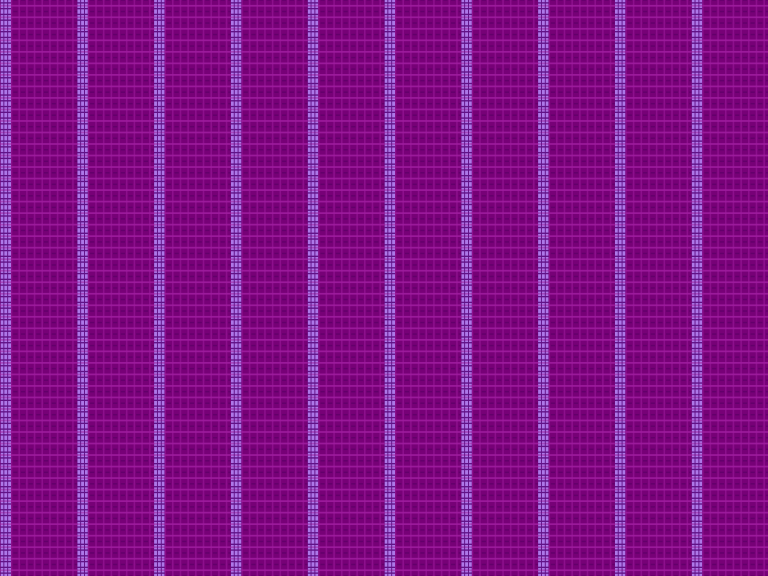
Write a Shadertoy shader that draws this pattern.

```glsl
// Purple woven cloth with lavender pinstripes and a fine magenta thread grid.

const float STRIPES = 10.0;       // pinstripes across
const float COLUMNS = 100.0;      // faint upright threads across
const float STRIPE_YARNS = 200.0; // yarn pitch inside a pinstripe
const float WEFTS = 50.0;         // bright level threads down

const vec3 GROUND   = vec3(0.465, 0.005, 0.465);
const vec3 SHADE    = vec3(0.390, 0.000, 0.420);
const vec3 WARP     = vec3(0.550, 0.060, 0.550);
const vec3 WEFT     = vec3(0.620, 0.110, 0.620);
const vec3 LAVENDER = vec3(0.680, 0.470, 0.910);
const vec3 GAP      = vec3(0.380, 0.070, 0.530);
const vec3 CROSSING = vec3(0.650, 0.290, 0.750);

// Integral of a unit-period band that fills [0, width].
float bandIntegral(float x, float width) {
    return floor(x) * width + min(fract(x), width);
}

// Box-filtered coverage of a periodic band starting at the given phase.
float band(float x, float start, float width, float footprint) {
    float a = x - start - 0.5 * footprint;
    return (bandIntegral(a + footprint, width) - bandIntegral(a, width)) / footprint;
}

// A band repeated a whole number of times over the canvas.
float threads(float x, float count, float center, float width, float pixel) {
    return band(x * count, center - 0.5 * width, width, pixel * count);
}

// Ground cloth: faint upright threads, dashed shadows, bright level threads.
vec3 groundCloth(vec2 uv, vec2 pixel, float weft) {
    float warp = threads(uv.x, COLUMNS, 0.5, 0.20, pixel.x);
    float dash = threads(uv.x, COLUMNS, 0.0, 0.55, pixel.x);
    float seam = threads(uv.y, WEFTS, 0.0, 0.13, pixel.y);
    vec3 color = mix(GROUND, SHADE, seam * dash);
    color = mix(color, WARP, warp);
    return mix(color, WEFT, weft * 0.9);
}

// Pinstripe: lavender blocks parted by dark gaps, tinted where wefts cross.
vec3 pinstripe(vec2 uv, vec2 pixel, float weft) {
    float gapX = threads(uv.x, STRIPE_YARNS, 0.0, 0.25, pixel.x);
    float gapY = threads(uv.y, WEFTS * 2.0, 0.5, 0.24, pixel.y);
    vec3 color = mix(LAVENDER, CROSSING, weft);
    return mix(color, GAP, 1.0 - (1.0 - gapX) * (1.0 - gapY));
}

void mainImage(out vec4 fragColor, in vec2 fragCoord) {
    vec2 uv = fragCoord / iResolution.xy;
    vec2 pixel = 1.0 / iResolution.xy;

    float weft = threads(uv.y, WEFTS, 0.5, 0.15, pixel.y);
    float stripe = threads(uv.x, STRIPES, 0.075, 0.138, pixel.x);

    vec3 color = mix(groundCloth(uv, pixel, weft), pinstripe(uv, pixel, weft), stripe);
    fragColor = vec4(color, 1.0);
}
```
